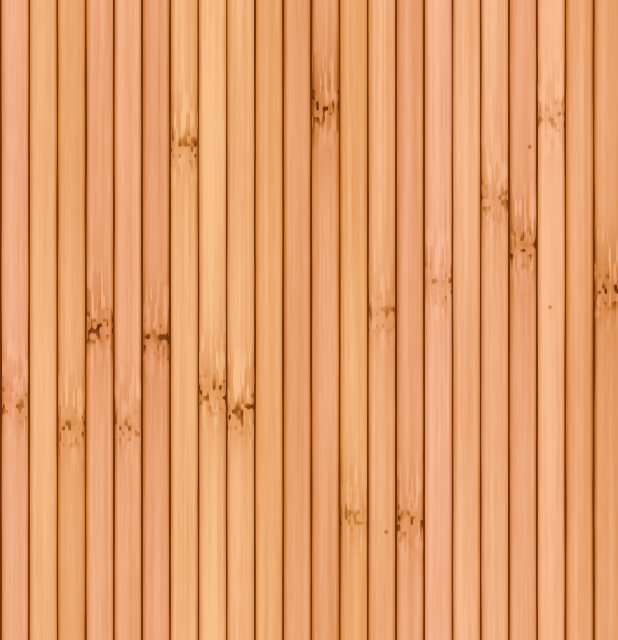
A WebGL 2 fragment shader for this texture:

```glsl
#version 300 es
precision highp float;
// Upright bamboo slats laid side by side. Each slat gets a hashed tone, long grain
// and sometimes a mottled node; all of these add up to one darkness value,
// which a colour ramp from pale straw to seam brown turns into the final shade.

#define SLATS 21.9         // slats across the canvas
#define SHIFT 0.03         // first seam, in slat widths
#define NODE_CHANCE 0.66   // share of slats that carry a node
#define NODE_SIZE 0.024    // half height of the mottled band
#define SEAM_WIDTH 0.05    // dark core of a seam, in slat widths
#define SHADE_WIDTH 0.18   // soft rounding beside a seam
#define GRAIN 0.62         // strength of the fibres
#define SPECK_CHANCE 0.3   // share of slats with one small blemish

uniform vec2 u_resolution;
out vec4 outColor;

float hash(vec2 p) {
  vec3 q = fract(vec3(p.xyx) * 0.1031);
  q += dot(q, q.yzx + 33.33);
  return fract((q.x + q.y) * q.z);
}

float noise(vec2 p) {
  vec2 i = floor(p), f = fract(p);
  f = f * f * (3.0 - 2.0 * f);
  vec2 k = vec2(0.0, 1.0);
  return mix(mix(hash(i), hash(i + k.yx), f.x),
             mix(hash(i + k.xy), hash(i + k.yy), f.x), f.y);
}

// Smooth bump of height 1 around zero.
float bell(float d, float width) {
  float t = d / width;
  return exp(-t * t);
}

// Colour ramp: 0 is the palest straw, 5 the darkest seam.
vec3 bambooRamp(float dark) {
  vec3 shades[6] = vec3[6](
    vec3(0.97, 0.74, 0.56), vec3(0.92, 0.65, 0.45), vec3(0.87, 0.57, 0.34),
    vec3(0.78, 0.47, 0.20), vec3(0.62, 0.33, 0.11), vec3(0.44, 0.19, 0.05));
  vec3 c = shades[0];
  for (int i = 1; i < 6; i++)
    c = mix(c, shades[i], clamp(dark - float(i - 1), 0.0, 1.0));
  return c;
}

// Long fibres: broad streaks, fine lines and short pale dashes.
float grain(vec2 q, float id) {
  float broad = noise(vec2(q.x * 5.0, q.y * 1.5)) - 0.5;
  float fine = noise(vec2(q.x * 13.0, q.y * 4.0)) - 0.5;
  float fibre = noise(vec2(q.x * 21.0, q.y * 28.0)) - 0.5;
  float lined = mix(0.6, 1.5, hash(vec2(id, 5.0)));
  return broad * 0.8 + fine * lined + fibre * 0.55;
}

// Node: dark pits in a curved band, pale dashes above and a few below.
float node(vec2 q, float across, float y, float id) {
  if (hash(vec2(id, 11.0)) > NODE_CHANCE) return 0.0;
  float center = 0.17 + 0.73 * hash(vec2(id, 23.0));
  float strength = mix(0.7, 1.35, hash(vec2(id, 31.0)));
  float bow = 0.02 * (across - 0.5) * (across - 0.5);
  float d = y - center - bow + 0.008 * (noise(q * vec2(7.0, 20.0)) - 0.5);

  float pits = smoothstep(0.52, 0.8, noise(q * vec2(9.0, 115.0)));
  float rim = bell(d - 0.3 * NODE_SIZE, 0.006) * noise(q * vec2(8.0, 60.0));
  float dark = bell(d, NODE_SIZE) * (0.3 + 2.1 * pits) + 0.5 * rim;

  float above = smoothstep(0.0, 0.03, d) * (1.0 - smoothstep(0.04, 0.13, d));
  float below = smoothstep(0.0, 0.02, -d) * (1.0 - smoothstep(0.03, 0.08, -d));
  float dash = noise(q * vec2(12.0, 34.0));
  float streaks = (above + 0.7 * below) * (0.55 - 1.7 * smoothstep(0.45, 0.75, dash));
  return strength * (dark + 0.6 * streaks + 0.45 * bell(d, 0.1));
}

// One small round blemish on some slats.
float speck(float across, float y, float id) {
  float present = step(hash(vec2(id, 41.0)), SPECK_CHANCE);
  vec2 spot = vec2(0.2 + 0.6 * hash(vec2(id, 43.0)), hash(vec2(id, 47.0)));
  vec2 d = (vec2(across, y) - spot) * vec2(1.0 / SLATS, 1.0);
  return present * 2.2 * (1.0 - smoothstep(0.001, 0.005, length(d)));
}

// Dark joint and the rounded shading on both flanks of a slat.
float seam(float across, float y, float id) {
  float wobble = 0.012 * (noise(vec2(id * 7.0, y * 9.0)) - 0.5);
  float e = min(across * 0.9, (1.0 - across) * 1.12) + wobble;
  float core = 1.0 - smoothstep(0.008, SEAM_WIDTH, e);
  float flank = 1.0 - smoothstep(0.03, SHADE_WIDTH, e);
  return 3.0 * core + mix(1.3, 1.9, hash(vec2(id, 53.0))) * flank;
}

void main() {
  vec2 uv = gl_FragCoord.xy / u_resolution;
  float x = uv.x * SLATS - SHIFT;
  float id = floor(x) + 2.0;
  float across = fract(x);
  vec2 q = vec2(across + id * 17.0, uv.y + id * 3.7);

  // Slat tone, drifting slowly along its length, with a faint highlight
  float tone = 0.3 + 1.05 * hash(vec2(id, 3.0));
  tone += 0.5 * (noise(vec2(id * 5.0, uv.y * 2.5)) - 0.5);
  tone -= 0.25 * bell(across - 0.4, 0.22);

  float dark = tone + GRAIN * grain(q, id) + node(q, across, uv.y, id);
  dark += speck(across, uv.y, id) + seam(across, uv.y, id);

  // Slight pink or yellow tint per slat
  float tint = hash(vec2(id, 61.0)) - 0.5;
  vec3 color = bambooRamp(dark) * (1.0 + tint * vec3(0.0, -0.03, 0.1));
  outColor = vec4(color, 1.0);
}
```
